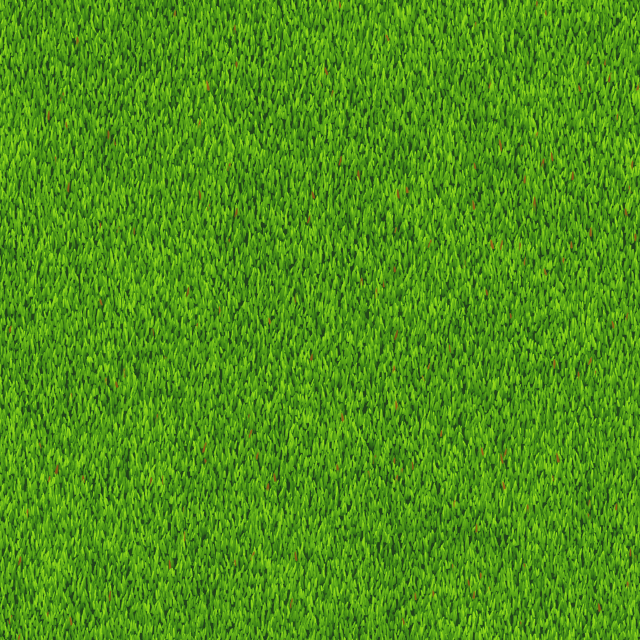
A WebGL 2 fragment shader for this texture:

```glsl
#version 300 es
precision highp float;

uniform vec2 u_resolution;
out vec4 fragColor;

// Lengths are fractions of the canvas height.
const vec2 CELL = vec2(0.0050, 0.0059);
const float BLADE_LENGTH = 0.0128;
const float BLADE_HALF_WIDTH = 0.0020;
const float MAX_LEAN = 0.0038;
const float EDGE_SOFTNESS = 0.00195;
const float BASE_TONE = 0.25;
const float TONE_SPREAD = 0.75;
const float TIP_GLOW = 0.35;
const float PATCH_SCALE = 13.0;
const float PATCH_STRENGTH = 0.14;
const float DRY_SHARE = 0.005;
const vec3 DRY_COLOR = vec3(0.60, 0.32, 0.10);

const int STOPS = 6;
const float STOP_TONE[STOPS] = float[](0.0, 0.155, 0.315, 0.50, 0.71, 1.0);
const vec3 STOP_COLOR[STOPS] = vec3[](
    vec3(0.13, 0.26, 0.10), vec3(0.18, 0.40, 0.09), vec3(0.24, 0.51, 0.09),
    vec3(0.32, 0.60, 0.09), vec3(0.39, 0.69, 0.10), vec3(0.58, 0.85, 0.10));

// Three random values in 0..1 for an integer cell and a seed.
vec3 hash3(vec2 cell, uint seed) {
    uvec3 v = uvec3(uvec2(ivec2(cell) + 4096), seed);
    v = v * 1664525u + 1013904223u;
    v.x += v.y * v.z; v.y += v.z * v.x; v.z += v.x * v.y;
    v ^= v >> 16u;
    v.x += v.y * v.z; v.y += v.z * v.x; v.z += v.x * v.y;
    return vec3(v >> 8u) / 16777216.0;
}

float valueNoise(vec2 p) {
    vec2 i = floor(p);
    vec2 f = smoothstep(0.0, 1.0, p - i);
    float low = mix(hash3(i, 7u).x, hash3(i + vec2(1, 0), 7u).x, f.x);
    float high = mix(hash3(i + vec2(0, 1), 7u).x, hash3(i + vec2(1, 1), 7u).x, f.x);
    return mix(low, high, f.y);
}

vec3 grassRamp(float tone) {
    vec3 color = STOP_COLOR[0];
    for (int i = 1; i < STOPS; i++) {
        float t = (tone - STOP_TONE[i - 1]) / (STOP_TONE[i] - STOP_TONE[i - 1]);
        color = mix(color, STOP_COLOR[i], clamp(t, 0.0, 1.0));
    }
    return color;
}

// Coverage of a leaning, tapered blade; along runs from root (0) to tip (1).
float bladeCoverage(vec2 p, float len, float lean, float halfWidth, float soft, out float along) {
    along = clamp(p.y / len, 0.0, 1.0);
    float width = halfWidth * (1.0 - 0.65 * along * along);
    float side = abs(p.x - lean * along);
    float end = abs(p.y - 0.5 * len);
    float across = clamp(0.5 + (width - side) / soft, 0.0, 1.0);
    float lengthwise = clamp(0.5 + (0.5 * len - end) / soft, 0.0, 1.0);
    return across * lengthwise;
}

void main() {
    vec2 uv = gl_FragCoord.xy / u_resolution.y;
    float soft = max(EDGE_SOFTNESS, 1.0 / u_resolution.y);
    vec2 home = floor(uv / CELL);
    float tone = 0.0;
    float dry = 0.0;

    // Paint blades from the back rows to the front rows.
    for (int row = 1; row >= -4; row--) {
        for (int column = -2; column <= 2; column++) {
            vec2 cell = home + vec2(column, row);
            vec3 place = hash3(cell, 1u);
            vec3 look = hash3(cell, 2u);
            vec2 root = (cell + place.xy) * CELL;
            float len = BLADE_LENGTH * mix(0.65, 1.25, place.z);
            float lean = MAX_LEAN * (2.0 * look.x - 0.9);
            float halfWidth = BLADE_HALF_WIDTH * mix(0.75, 1.15, look.y);
            float along;
            float cover = bladeCoverage(uv - root, len, lean, halfWidth, soft, along);
            float bladeTone = BASE_TONE + TONE_SPREAD * look.z + TIP_GLOW * (along - 0.55);
            tone = mix(tone, bladeTone, cover);
            dry = mix(dry, step(hash3(cell, 3u).x, DRY_SHARE), cover);
        }
    }

    // Broad light and dark patches.
    float patches = 0.6 * valueNoise(uv * PATCH_SCALE) + 0.4 * valueNoise(uv * PATCH_SCALE * 2.7);
    tone += PATCH_STRENGTH * (patches - 0.5);

    fragColor = vec4(mix(grassRamp(tone), DRY_COLOR, 0.85 * dry), 1.0);
}
```
